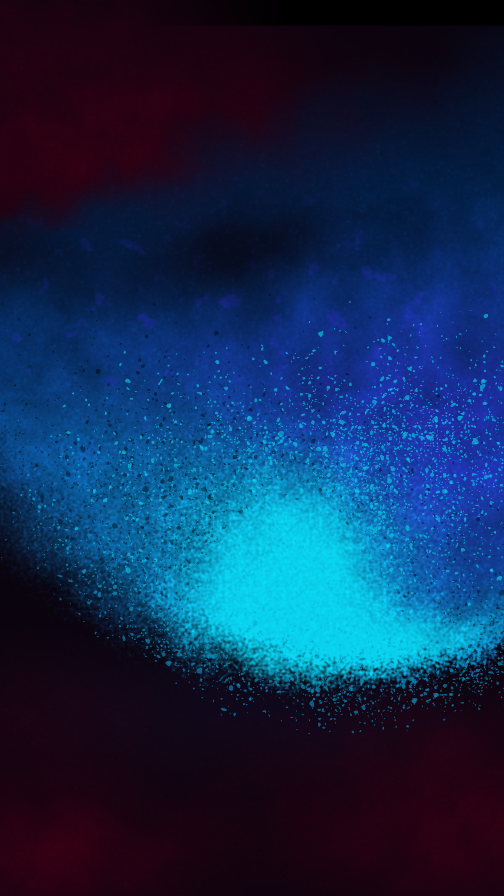
Write a Shadertoy shader that draws this background.

```glsl
// A burst of cyan powder glowing inside a blue cloud, between dark wine-red haze.
// Soft tilted glows are layered over a noise-warped plane; a curved lower edge
// is broken up by fine grain, and hashed cells scatter bright and dark dust.

#define DARK   vec3(0.035, 0.014, 0.055)
#define WINE   vec3(0.200, 0.000, 0.075)
#define NAVY   vec3(0.010, 0.120, 0.275)
#define BLUE   vec3(0.030, 0.240, 0.530)
#define ROYAL  vec3(0.130, 0.170, 0.680)
#define TEAL   vec3(0.045, 0.430, 0.640)
#define CYAN   vec3(0.035, 0.820, 0.930)
#define WARP   0.09
#define GRAIN  0.34
#define DUST_LAYERS 4

vec2 hash2(vec2 p) {
    vec3 h = fract(p.xyx * vec3(0.1031, 0.1030, 0.0973));
    h += dot(h, h.yzx + 33.33);
    return fract((h.xx + h.yz) * h.zy);
}

// Gradient noise, roughly -0.7 to 0.7
float noise(vec2 p) {
    vec2 i = floor(p), f = fract(p);
    vec2 u = f * f * f * (f * (f * 6.0 - 15.0) + 10.0);
    vec2 e = vec2(0.0, 1.0);
    float a = dot(hash2(i) * 2.0 - 1.0, f);
    float b = dot(hash2(i + e.yx) * 2.0 - 1.0, f - e.yx);
    float c = dot(hash2(i + e.xy) * 2.0 - 1.0, f - e.xy);
    float d = dot(hash2(i + e.yy) * 2.0 - 1.0, f - e.yy);
    return mix(mix(a, b, u.x), mix(c, d, u.x), u.y);
}

float fbm(vec2 p) {
    float sum = 0.0, amp = 0.6;
    for (int i = 0; i < 5; i++) {
        sum += amp * noise(p);
        p = mat2(1.6, 1.2, -1.2, 1.6) * p + 7.3;
        amp *= 0.5;
    }
    return sum;
}

// Gaussian ellipse turned by tilt radians
float glow(vec2 p, vec2 center, vec2 radius, float tilt) {
    float c = cos(tilt), s = sin(tilt);
    vec2 d = mat2(c, -s, s, c) * (p - center) / radius;
    return exp(-dot(d, d));
}

// One speck per cell, present with the given probability
float specks(vec2 p, float scale, float density) {
    vec2 cell = floor(p * scale);
    vec2 pick = hash2(cell + scale);
    vec2 center = 0.25 + 0.5 * hash2(cell + 51.7);
    float radius = mix(0.14, 0.34, pick.y * pick.y);
    float soft = 0.5 * scale / iResolution.x;
    float dist = length(fract(p * scale) - center);
    return step(pick.x, density) * (1.0 - smoothstep(radius - soft, radius + soft, dist));
}

void mainImage(out vec4 fragColor, in vec2 fragCoord) {
    // Width is 1, height is 16/9
    vec2 p = fragCoord / iResolution.xy * vec2(1.0, 16.0 / 9.0);
    vec2 q = p + WARP * vec2(fbm(p * 3.0), fbm(p * 3.0 + 19.0));
    float cloud = fbm(p * 4.5 + 40.0);
    float wisp = fbm(q * 11.0 + 5.0);
    float grain = noise(p * 150.0) + 0.6 * noise(p * 70.0 + 9.0);

    // Wine haze above and below, with a faint blue veil at the bottom
    float haze = 0.85 * glow(q, vec2(0.14, 1.47), vec2(0.48, 0.15), 0.15)
               + 0.50 * glow(q, vec2(0.08, 1.70), vec2(0.38, 0.13), 0.0)
               + 0.85 * glow(q, vec2(0.08, 0.08), vec2(0.30, 0.13), 0.0)
               + 0.75 * glow(q, vec2(0.95, 0.12), vec2(0.38, 0.16), 0.0)
               + 0.40 * glow(q, vec2(0.08, 0.36), vec2(0.35, 0.13), 0.0)
               + 0.35 * glow(q, vec2(0.80, 0.31), vec2(0.35, 0.12), 0.0);
    vec3 col = mix(DARK, WINE, clamp(haze * (1.0 + 0.5 * cloud + 0.5 * wisp), 0.0, 1.0));
    col = mix(col, NAVY, 0.20 * glow(q, vec2(0.50, 0.38), vec2(0.40, 0.14), 0.0));

    // Blue body, brightening downward, with violet and dark patches
    vec3 body = mix(BLUE, NAVY, smoothstep(0.80, 1.40, q.y - 0.08 * (p.x - 0.4)));
    float violet = 0.85 * glow(q, vec2(0.88, 0.87), vec2(0.34, 0.26), 0.3)
                 + 0.30 * glow(q, vec2(0.50, 1.02), vec2(0.36, 0.16), 0.0);
    body = mix(body, ROYAL, clamp(violet * (1.0 + 0.6 * wisp), 0.0, 0.9));
    float fleck = smoothstep(0.14, 0.30, fbm(p * 19.0)) * glow(p, vec2(0.40, 1.10), vec2(0.65, 0.26), 0.0);
    body = mix(body, ROYAL, 0.55 * fleck);
    float shade = 0.70 * glow(q, vec2(0.45, 1.29), vec2(0.22, 0.08), 0.2)
                + 0.60 * glow(q, vec2(0.02, 1.27), vec2(0.14, 0.07), 0.0)
                + 0.40 * glow(q, vec2(0.00, 0.64), vec2(0.12, 0.12), 0.0);
    body = mix(body, DARK, clamp(shade, 0.0, 0.85));
    body *= 1.0 + 0.5 * cloud + 0.35 * wisp;

    // Powder: broad teal veil, cyan core and its fainter right-hand lobe
    float veil = glow(q, vec2(0.43, 0.67), vec2(0.46, 0.24), -0.32);
    veil = max(veil, 0.75 * glow(q, vec2(0.92, 0.52), vec2(0.28, 0.10), 0.1));
    body = mix(body, TEAL * (1.0 + 0.4 * wisp), 0.90 * veil);
    float core = 1.22 * glow(q, vec2(0.585, 0.60), vec2(0.205, 0.19), -0.25)
               + 0.66 * glow(q, vec2(0.82, 0.50), vec2(0.19, 0.07), 0.15)
               + 0.12 * glow(q, vec2(0.50, 0.72), vec2(0.36, 0.20), 0.0);
    body = mix(body, CYAN, smoothstep(0.02, 1.10, core * (1.0 + 0.4 * wisp) + 0.20 * grain));

    // Cloud outline: ragged bowl below, soft rising slope above
    float bowl = 0.435 + 0.70 * (p.x - 0.71) * (p.x - 0.71);
    float left = 1.0 - p.x;
    float bowlSoft = 0.028 + 0.14 * left * left;
    float height = mix(p.y, q.y, 0.5) - bowl + 0.060 * grain + 0.05 * wisp;
    float mask = smoothstep(-bowlSoft, bowlSoft, height);
    float slope = 1.33 + 0.21 * p.x;
    float top = q.y + 0.10 * cloud + 0.06 * wisp;
    mask *= 1.0 - smoothstep(slope - 0.06 - 0.10 * p.x, slope + 0.04 + 0.24 * p.x, top);
    col = mix(col, body, mask);

    // Scattered dust: bright along the bowl and violet side, dark pits in the veil
    float below = (p.y - bowl + 0.01) / 0.070;
    float density = 0.30 * exp(-below * below) * smoothstep(0.0, 0.45, p.x)
                  + 0.22 * glow(p, vec2(0.83, 0.87), vec2(0.19, 0.20), 0.3)
                  + 0.22 * glow(p, vec2(0.55, 0.81), vec2(0.38, 0.20), 0.0);
    density = density * (1.0 + 2.0 * fbm(p * 9.0 + 3.0)) - 0.02;
    float pits = 0.22 * veil * (1.0 - smoothstep(0.2, 0.8, core));
    vec3 tint = mix(TEAL, CYAN, 0.15 + 0.65 * smoothstep(-0.1, 0.15, p.y - bowl));
    vec2 chip = p + 0.006 * vec2(noise(p * 70.0), noise(p * 70.0 + 31.0));
    for (int i = 0; i < DUST_LAYERS; i++) {
        float scale = 64.0 + 30.0 * float(i);
        col *= 1.0 - 0.40 * mask * specks(chip + 3.7, scale, pits);
        col = mix(col, tint, 0.70 * specks(chip, scale, density));
    }

    // Grain, strongest in the powder, and the black strip at the top
    float powder = mix(0.35, 1.0, mask * veil) * (1.0 - 0.75 * smoothstep(0.4, 1.0, core));
    col *= 1.0 + GRAIN * grain * powder;
    col *= 1.0 - 0.95 * smoothstep(1.724, 1.730, p.y) * smoothstep(0.25, 0.60, p.x);
    fragColor = vec4(clamp(col, 0.0, 1.0), 1.0);
}
```
